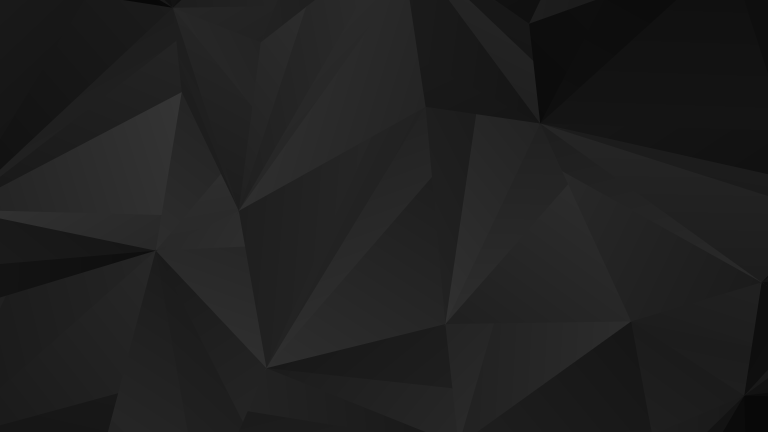
This background is drawn by a WebGL 2 fragment shader. Its source:

```glsl
#version 300 es
precision highp float;
// Dark low-poly backdrop: a strongly jittered grid is triangulated, each triangle
// is creased once more, and every facet gets a flat grey plus a faint linear ramp.
// Two soft pools of light decide where the facets are brighter.

uniform vec2 u_resolution;
out vec4 outColor;

// Lengths are in canvas heights.
const float CELL = 0.37;                        // grid spacing
const float JITTER = 0.88;                      // vertex scatter, below 1 keeps quads simple
const vec2 GRID_SHIFT = vec2(0.11, 0.07);
const float AMBIENT = 0.058;                    // grey far from the light
const vec2 KEY_POS = vec2(0.50, 0.57);          // main pool of light
const vec2 KEY_SIZE = vec2(0.46, 0.40);
const float KEY_GAIN = 0.102;
const vec2 FILL_POS = vec2(1.38, 0.27);         // weaker pool, lower right
const vec2 FILL_SIZE = vec2(0.32, 0.24);
const float FILL_GAIN = 0.055;
const float FACE_VARIATION = 0.075;             // spread between triangles
const float CREASE_VARIATION = 0.045;           // spread between the halves of one
const float RAMP = 0.75;                        // relative shading slope in a facet
const float DARKEST = 0.028;
const float BRIGHTEST = 0.205;

vec3 hash3(vec2 p) {
    vec3 q = fract(vec3(p.xyx) * vec3(0.1031, 0.1030, 0.0973));
    q += dot(q, q.yxz + 33.33);
    return fract((q.xxy + q.yzz) * q.zyx);
}

float cross2(vec2 a, vec2 b) { return a.x * b.y - a.y * b.x; }

vec2 meshVertex(vec2 id) {
    vec2 offset = hash3(id + 41.0).xy - 0.5;
    return (id + JITTER * offset) * CELL - GRID_SHIFT;
}

float pool(vec2 p, vec2 center, vec2 size) {
    vec2 d = (p - center) / size;
    return exp(-0.5 * dot(d, d));
}

float lightAt(vec2 p) {
    return AMBIENT + KEY_GAIN * pool(p, KEY_POS, KEY_SIZE)
                   + FILL_GAIN * pool(p, FILL_POS, FILL_SIZE);
}

// Signed distance to the line a-b, positive on its left
float edgeDistance(vec2 p, vec2 a, vec2 b) {
    vec2 e = b - a;
    return cross2(e, p - a) / max(length(e), 1e-5);
}

// Antialiased coverage of triangle a, b, c
float coverage(vec2 p, vec2 a, vec2 b, vec2 c, float pixel) {
    float side = sign(cross2(b - a, c - a));
    float d = min(side * edgeDistance(p, a, b),
              min(side * edgeDistance(p, b, c), side * edgeDistance(p, c, a)));
    return clamp(d / pixel + 0.5, 0.0, 1.0);
}

// Adds (grey * weight, weight) of one facet
vec2 facet(vec2 p, vec2 a, vec2 b, vec2 c, float grey, float turn, float pixel) {
    float weight = coverage(p, a, b, c, pixel);
    vec2 center = (a + b + c) / 3.0;
    vec2 slope = RAMP * vec2(cos(turn), sin(turn));
    float shade = clamp(grey, DARKEST, BRIGHTEST) * (1.0 + dot(p - center, slope));
    return vec2(shade, 1.0) * weight;
}

// Splits a triangle from corner a and shades both halves
vec2 creasedTriangle(vec2 p, vec2 a, vec2 b, vec2 c, vec2 seed, float pixel) {
    vec3 h = hash3(seed);
    vec3 k = hash3(seed + 17.0);
    vec2 m = mix(b, c, mix(0.2, 0.8, h.x));
    float grey = lightAt((a + b + c) / 3.0) + FACE_VARIATION * (h.y - 0.5);
    float s = 2.0 * h.z - 1.0;
    float crease = 0.5 * CREASE_VARIATION * s * abs(s);
    return facet(p, a, b, m, grey + crease, 6.2832 * k.x, pixel)
         + facet(p, a, m, c, grey - crease, 6.2832 * k.y, pixel);
}

void main() {
    float pixel = 1.0 / u_resolution.y;
    vec2 p = gl_FragCoord.xy * pixel;
    vec2 home = floor((p + GRID_SHIFT) / CELL);
    vec2 sum = vec2(0.0);

    for (int j = -1; j <= 1; j++) {
        for (int i = -1; i <= 1; i++) {
            vec2 id = home + vec2(i, j);
            vec2 a = meshVertex(id);
            vec2 b = meshVertex(id + vec2(1.0, 0.0));
            vec2 c = meshVertex(id + vec2(1.0, 1.0));
            vec2 d = meshVertex(id + vec2(0.0, 1.0));

            // Pick a diagonal that lies inside the quad
            bool acInside = cross2(c - a, b - a) * cross2(c - a, d - a) < 0.0;
            bool bdInside = cross2(d - b, a - b) * cross2(d - b, c - b) < 0.0;
            bool useAC = !bdInside || (acInside && hash3(id + 7.0).z > 0.5);
            vec2 seed = id * 2.0 + 90.0;
            if (useAC) {
                sum += creasedTriangle(p, a, b, c, seed, pixel);
                sum += creasedTriangle(p, a, c, d, seed + vec2(1.0, 0.0), pixel);
            } else {
                sum += creasedTriangle(p, b, d, a, seed, pixel);
                sum += creasedTriangle(p, d, b, c, seed + vec2(1.0, 0.0), pixel);
            }
        }
    }
    outColor = vec4(vec3(sum.x / max(sum.y, 1e-4)), 1.0);
}
```
